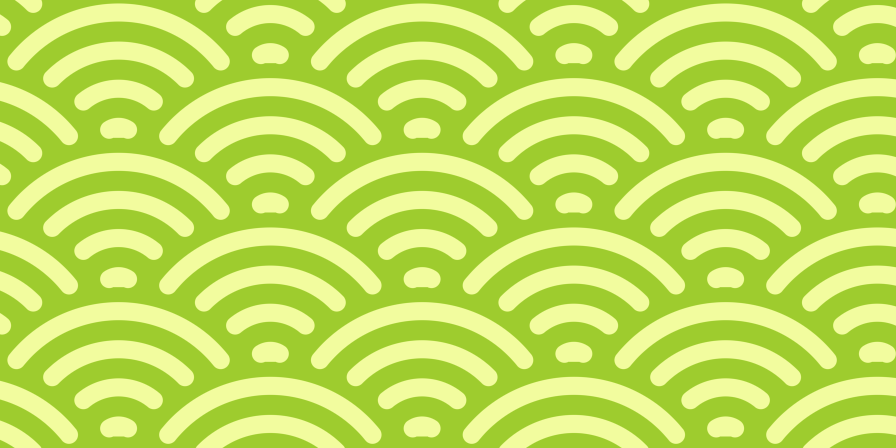
A WebGL 2 fragment shader for this pattern:

```glsl
#version 300 es
precision highp float;

uniform vec2 u_resolution;
out vec4 fragColor;

const vec3 LEAF_GREEN = vec3(0.62, 0.80, 0.18);
const vec3 PALE_LIME = vec3(0.95, 0.99, 0.62);

// One unit is the vertical period of a column of fans.
const float PERIODS_DOWN = 3.0;
const vec2 PERIOD = vec2(2.0325, 1.0);
const vec2 FAN_ORIGIN = vec2(2.8266, 1.039);

const int ARC_COUNT = 4;
const float INNER_RADIUS = 0.1117;
const float RADIUS_STEP = 0.2552;
const float INNER_ANGLE = 0.6;
const float ANGLE_STEP = 0.098;
const float HALF_STROKE = 0.0605;

// Round-capped arc, symmetric about the upward axis.
float arcDistance(vec2 p, float radius, float halfAngle, float halfStroke) {
    p.x = abs(p.x);
    vec2 capDir = vec2(sin(halfAngle), cos(halfAngle));
    bool beyondCap = p.x * capDir.y > p.y * capDir.x;
    float d = beyondCap ? length(p - radius * capDir) : abs(length(p) - radius);
    return d - halfStroke;
}

float capsuleDistance(vec2 p, float halfLength, float radius) {
    p.x = max(abs(p.x) - halfLength, 0.0);
    return length(p) - radius;
}

// Concentric arcs widening upward from a small dome.
float fanDistance(vec2 p, float halfStroke) {
    float d = capsuleDistance(p - vec2(0.0, 0.091), 0.0625, 0.053);
    for (int i = 0; i < ARC_COUNT; i++) {
        float k = float(i);
        float radius = INNER_RADIUS + k * RADIUS_STEP;
        float halfAngle = INNER_ANGLE + k * ANGLE_STEP;
        d = min(d, arcDistance(p, radius, halfAngle, halfStroke));
    }
    return d;
}

// Cells are centred across and start at the fan's base.
vec2 repeatCell(vec2 p, vec2 period) {
    vec2 cell = fract(p / period + vec2(0.5, 0.0));
    return (cell - vec2(0.5, 0.0)) * period;
}

// Two lattices, half a period apart, form the staggered rows.
float staggeredFans(vec2 p, vec2 period, float halfStroke) {
    float d = fanDistance(repeatCell(p, period), halfStroke);
    vec2 shifted = p + 0.5 * period;
    return min(d, fanDistance(repeatCell(shifted, period), halfStroke));
}

float coverage(float d, float pixel) {
    return 1.0 - smoothstep(-0.7 * pixel, 0.7 * pixel, d);
}

void main() {
    float pixel = PERIODS_DOWN / u_resolution.y;
    vec2 p = gl_FragCoord.xy * pixel - FAN_ORIGIN;
    float d = staggeredFans(p, PERIOD, HALF_STROKE);
    fragColor = vec4(mix(LEAF_GREEN, PALE_LIME, coverage(d, pixel)), 1.0);
}
```
